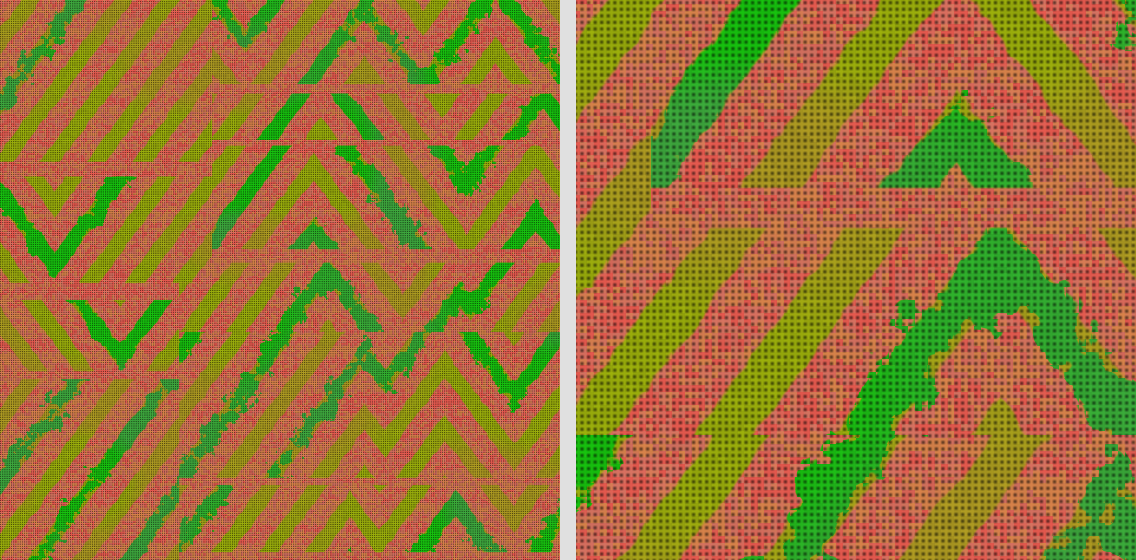
Left: the whole. Right: its middle third, enlarged.
A three.js fragment shader for this pattern:

```glsl
// Woven cloth of salmon thread with broken zigzag stripes in olive and green.
// Each panel folds one family of slanted stripes at its own turning points;
// noise frays and fades the dye, and a fine grid of gaps shows the weave.

varying vec2 vUv;

const float THREADS = 256.0;         // weave cells across and down
const float PERIOD = 1.0 / 9.0;      // vertical distance between stripes
const float SLOPE = 1.34;            // rise of a stripe per unit across
const float HALF_WIDTH = 0.21;       // stripe half width, in periods
const float EDGE = 0.02;             // stripe edge softness, in periods
const float GAP_DEPTH = 0.52;        // darkness of the gaps between threads
const float THREAD_GAIN = 1.07;      // brightness of the raised threads
const vec3 RED = vec3(0.85, 0.33, 0.29);
const vec3 ROSE = vec3(0.77, 0.41, 0.35);
const vec3 SALMON = vec3(0.76, 0.46, 0.26);
const vec3 OLIVE = vec3(0.55, 0.62, 0.04);
const vec3 FADED = vec3(0.62, 0.55, 0.12);
const vec3 GREEN = vec3(0.08, 0.69, 0.05);
const vec3 SEA_GREEN = vec3(0.22, 0.60, 0.22);

float hash(vec2 p) {
  vec3 q = fract(vec3(p.xyx) * 0.1031);
  q += dot(q, q.yzx + 33.33);
  return fract((q.x + q.y) * q.z);
}

float noise(vec2 p) {
  vec2 i = floor(p), f = fract(p);
  f = f * f * (3.0 - 2.0 * f);
  return mix(mix(hash(i), hash(i + vec2(1, 0)), f.x),
             mix(hash(i + vec2(0, 1)), hash(i + vec2(1, 1)), f.x), f.y);
}

// Height of a zigzag that starts in direction dir and turns at each fold
float zigzag(float x, float dir, vec4 folds) {
  vec4 past = max(vec4(x) - folds, 0.0);
  return SLOPE * dir * (x - 2.0 * dot(past, vec4(1, -1, 1, -1)));
}

// Stripe and green coverage inside one panel. The anchor lies on a green
// stripe; one in every dye.x stripes is green, down to the stripe dye.y.
vec2 panel(vec2 p, vec2 rows, vec2 anchor, float dir, vec2 dye, vec4 folds) {
  float rise = zigzag(p.x, dir, folds) - zigzag(anchor.x, dir, folds);
  float t = (anchor.y + rise - p.y) / PERIOD;
  float index = floor(t + 0.5);
  vec2 block = floor(p * THREADS);
  float ragged = 0.5 * noise(p * 55.0) + 0.35 * noise(p * 120.0) + 0.15 * hash(block) - 0.5;
  float fray = smoothstep(0.15, 0.65, noise(p * 9.0 + 4.0));
  float d = abs(t - index);
  float stripe = 1.0 - smoothstep(-EDGE, EDGE, d + 0.12 * ragged - HALF_WIDTH);
  float green = 1.0 - smoothstep(-EDGE, EDGE, d + (0.1 + 0.75 * fray) * ragged + 0.03 * fray - HALF_WIDTH);
  green *= (1.0 - step(0.5, mod(index + 0.01, dye.x))) * step(index, dye.y + 0.5);
  float inside = smoothstep(-0.001, 0.001, p.y - rows.x)
               * smoothstep(-0.001, 0.001, rows.y - p.y);
  return vec2(max(stripe, green), green) * inside;
}

// Stacked panels on either side of a stepped seam
vec2 stripes(vec2 p) {
  const vec4 STRAIGHT = vec4(2.0);
  float seam = p.y > 0.495 ? 0.378 : 0.319;
  if (p.x < seam) {
    if (p.y > 0.70) return panel(p, vec2(0.711, 1.1), vec2(0.072, 0.911), 1.0, vec2(2, 0), STRAIGHT);
    if (p.y > 0.48) return panel(p, vec2(0.495, 0.685), vec2(0.098, 0.525), -1.0, vec2(5, 0), vec4(0.098, 2, 2, 2));
    if (p.y > 0.33) return panel(p, vec2(0.337, 0.464), vec2(0.215, 0.362), -1.0, vec2(5, 0), vec4(0.215, 2, 2, 2));
    return panel(p, vec2(-0.1, 0.323), vec2(0.130, 0.089), 1.0, vec2(2, 2), STRAIGHT);
  }
  if (p.y > 0.84) return panel(p, vec2(0.850, 1.1), vec2(0.651, 0.987), -1.0, vec2(2, 2), vec4(0.439, 0.651, 0.755, 0.885));
  if (p.y > 0.745) return panel(p, vec2(0.750, 0.833), vec2(0.508, 0.792), 1.0, vec2(5, 0), vec4(0.573, 0.790, 0.970, 2));
  if (p.y > 0.54) return panel(p, vec2(0.555, 0.740), vec2(0.684, 0.648), 1.0, vec2(2, 2), vec4(0.560, 0.833, 0.957, 2));
  if (p.y > 0.408) return panel(p, vec2(0.4, 0.531), vec2(0.586, 0.518), 1.0, vec2(4, 0), vec4(0.586, 0.719, 0.820, 0.840));
  if (p.y > 0.14) return panel(p, vec2(0.147, 0.42), vec2(0.651, 0.368), 1.0, vec2(2, 0), vec4(0.651, 0.688, 0.794, 0.918));
  return panel(p, vec2(0.014, 0.134), vec2(0.814, 0.102), 1.0, vec2(4, 4), vec4(0.625, 0.677, 0.814, 0.918));
}

// Brightness of the weave: one soft dark gap in each cell
float weave(vec2 p) {
  vec2 wave = 0.5 + 0.5 * cos(6.28318 * (p * THREADS - 0.25));
  return THREAD_GAIN * (1.0 - GAP_DEPTH * wave.x * wave.y);
}

void main() {
  vec2 cell = floor(vUv * THREADS);
  float speck = hash(cell);
  float streak = noise(vec2(vUv.x * 5.0, vUv.y * 90.0));
  float patches = noise(vUv * 7.0);

  // Ground thread, redder in streaks and specks
  float warm = 0.5 * speck + 0.35 * streak + 0.15 * patches;
  vec3 color = mix(RED, ROSE, smoothstep(0.3, 0.5, warm));
  color = mix(color, SALMON, smoothstep(0.5, 0.68, warm));

  // Dyed stripes, fading in broad patches
  vec2 cover = stripes(vUv);
  float fade = smoothstep(0.5, 0.8, patches);
  color = mix(color, mix(OLIVE, FADED, fade), cover.x);
  color = mix(color, mix(GREEN, SEA_GREEN, fade), cover.y);

  color *= weave(vUv) * (0.96 + 0.08 * speck);
  gl_FragColor = vec4(clamp(color, 0.0, 1.0), 1.0);
}
```
